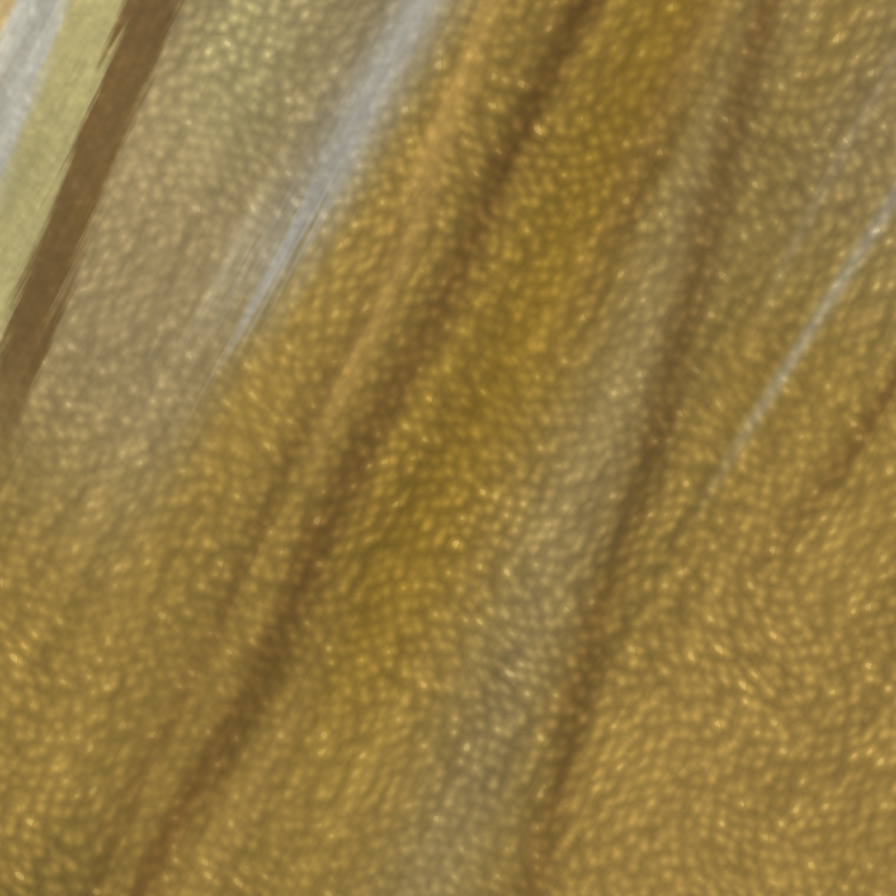
Give the GLSL for this texture, as a Shadertoy shader.

```glsl
#define BUMP_CELLS 62.0
#define BUMP_DEPTH 0.115
#define STREAK_DEPTH 0.075
#define GOLD vec3(0.605, 0.495, 0.245)
#define DEEP_GOLD vec3(0.575, 0.455, 0.17)
#define TAN vec3(0.615, 0.545, 0.39)
#define UMBER vec3(0.43, 0.32, 0.16)
#define PALE_OLIVE vec3(0.72, 0.68, 0.46)
#define BLUE_GREY vec3(0.67, 0.66, 0.62)
#define HONEY vec3(0.71, 0.57, 0.31)

vec2 hash2(vec2 p) {
    vec3 q = fract(p.xyx * vec3(0.1031, 0.1030, 0.0973));
    q += dot(q, q.yzx + 33.33);
    return fract((q.xx + q.yz) * q.zy);
}

float valueNoise(vec2 p) {
    vec2 i = floor(p), f = fract(p);
    f = f * f * (3.0 - 2.0 * f);
    float low = mix(hash2(i).x, hash2(i + vec2(1, 0)).x, f.x);
    float high = mix(hash2(i + vec2(0, 1)).x, hash2(i + vec2(1, 1)).x, f.x);
    return mix(low, high, f.y);
}

float layeredNoise(vec2 p) {
    float sum = 0.0, gain = 0.5;
    for (int i = 0; i < 4; i++) {
        sum += gain * valueNoise(p);
        p = p * 2.03 + 17.3;
        gain *= 0.5;
    }
    return sum / 0.9375;
}

// Soft rounded bumps: x is height, y is a random value of the nearest cell
vec2 canvasBumps(vec2 p) {
    vec2 cell = floor(p);
    float height = 0.0, nearest = 9.0, id = 0.0;
    for (int y = -1; y <= 1; y++)
    for (int x = -1; x <= 1; x++) {
        vec2 c = cell + vec2(x, y);
        vec2 rnd = hash2(c);
        vec2 d = c + 0.2 + 0.6 * rnd - p;
        float dist = dot(d, d);
        height += exp(-6.5 * dist) * (0.6 + 0.8 * rnd.y);
        if (dist < nearest) { nearest = dist; id = rnd.x; }
    }
    return vec2(height, id);
}

// Soft band along the brush direction; s.x runs across it, s.y along it
float stroke(vec2 s, float offset, float tilt, float width) {
    float d = (s.x - offset - tilt * (s.y - 0.7)) / width;
    return exp(-d * d);
}

void mainImage(out vec4 fragColor, in vec2 fragCoord) {
    vec2 uv = fragCoord / iResolution.xy;
    vec2 s = vec2(dot(uv, vec2(0.88, -0.47)), dot(uv, vec2(0.47, 0.88)));
    float blotch = layeredNoise(uv * 7.0);
    float bristle = layeredNoise(s * vec2(38.0, 2.6) + 5.0);
    float fineBristle = layeredNoise(s * vec2(130.0, 7.0) + 31.0);
    vec2 w = s;
    w.x += 0.014 * (blotch - 0.5) + 0.022 * (bristle - 0.5) + 0.004 * sin(s.y * 13.0);

    // Broad grounds of gold and tan
    vec3 col = mix(GOLD, HONEY, 0.35 * smoothstep(0.42, 0.6, w.x) * smoothstep(1.0, 0.6, s.y));
    col = mix(col, DEEP_GOLD, 0.85 * stroke(w, 0.215, -0.02, 0.075) * smoothstep(0.2, 0.55, s.y));
    col = mix(col, TAN, 0.55 * stroke(w, 0.36, -0.12, 0.06));
    col = mix(col, TAN, 0.6 * smoothstep(0.34, 0.43, w.x) * smoothstep(0.9, 1.2, s.y));
    float upperLeft = smoothstep(0.0, -0.1, w.x) * smoothstep(0.28, 0.62, s.y);
    col = mix(col, TAN + 0.02, 0.85 * upperLeft);
    col = mix(col, PALE_OLIVE, 0.55 * stroke(w, -0.17, -0.14, 0.06) * smoothstep(0.75, 0.95, s.y));

    // Dark strokes
    float mainDark = stroke(w, 0.122, -0.035, 0.023) * (0.45 + 0.6 * blotch);
    float secondDark = stroke(w, 0.418, -0.227, 0.023) * (0.35 + 0.55 * blotch);
    float sideDark = stroke(w, 0.05, -0.05, 0.014) * smoothstep(1.0, 0.5, s.y) * 0.4;
    float rightDark = stroke(w, 0.57, 0.16, 0.013) * smoothstep(0.6, 0.95, s.y) * 0.6;
    float topDark = stroke(w, 0.285, -0.1, 0.025) * smoothstep(0.75, 1.05, s.y) * 0.4;
    col = mix(col, UMBER, max(max(mainDark, secondDark), max(sideDark, max(rightDark, topDark))));

    // Light strokes
    float honeyLine = stroke(w, 0.067, -0.11, 0.014) * smoothstep(0.5, 0.75, s.y);
    col = mix(col, HONEY, 0.75 * honeyLine);
    col = mix(col, HONEY, 0.4 * stroke(w, 0.155, -0.08, 0.016) * smoothstep(0.55, 0.3, s.y));
    float paleLine = stroke(s + vec2(0.006 * (bristle - 0.5), 0), 0.479, 0.075, 0.009);
    col = mix(col, BLUE_GREY, 0.5 * paleLine * smoothstep(0.68, 0.95, s.y));
    col = mix(col, TAN + 0.06, 0.5 * stroke(w, 0.45, -0.03, 0.009) * smoothstep(0.9, 1.1, s.y));
    float greyEdge = s.y + 0.3 * (fineBristle - 0.5);
    float greyPatch = stroke(w, -0.066, 0.035, 0.038) * smoothstep(0.58, 0.86, greyEdge);
    col = mix(col, BLUE_GREY, 0.9 * greyPatch);

    // Corner: pale bands split by a dry umber stroke
    float across = w.x + 0.285 + 0.14 * (s.y - 0.72) + 0.022 * (fineBristle - 0.5);
    float corner = smoothstep(-0.015, -0.035, across);
    col = mix(col, PALE_OLIVE, 0.9 * corner);
    col = mix(col, BLUE_GREY + 0.08, 0.85 * smoothstep(-0.08, -0.105, across));
    col = mix(col, HONEY + 0.1, 0.7 * smoothstep(-0.135, -0.155, across));
    float dryStroke = smoothstep(-0.037, -0.022, across) * smoothstep(0.032, 0.014, across);
    dryStroke *= smoothstep(0.36, 0.56, s.y);
    col = mix(col, UMBER + vec3(0.0, 0.01, 0.03), dryStroke * (0.7 + 0.3 * bristle));

    // Bristle marks and the bumpy ground showing through the paint
    col *= 1.0 + STREAK_DEPTH * (3.0 * bristle + 1.4 * fineBristle - 2.2);
    col *= 1.0 + 0.14 * (blotch - 0.5);
    vec2 bumps = canvasBumps(uv * BUMP_CELLS + 0.8 * sin(uv.yx * 23.0));
    float relief = 0.45 + 0.9 * layeredNoise(uv * 5.0 + 40.0);
    relief *= 1.0 - 0.65 * max(max(corner, dryStroke), max(greyPatch, 0.7 * honeyLine));
    col *= 1.0 + BUMP_DEPTH * relief * (1.7 * (bumps.x - 0.72) + 0.4 * (bumps.y - 0.5));
    float glint = smoothstep(0.95, 1.3, bumps.x) * smoothstep(0.55, 0.95, bumps.y);
    col += vec3(0.06, 0.065, 0.065) * glint * relief;
    col *= 1.0 + 0.06 * (valueNoise(uv * 190.0) - 0.5);

    fragColor = vec4(clamp(col, 0.0, 1.0), 1.0);
}
```
